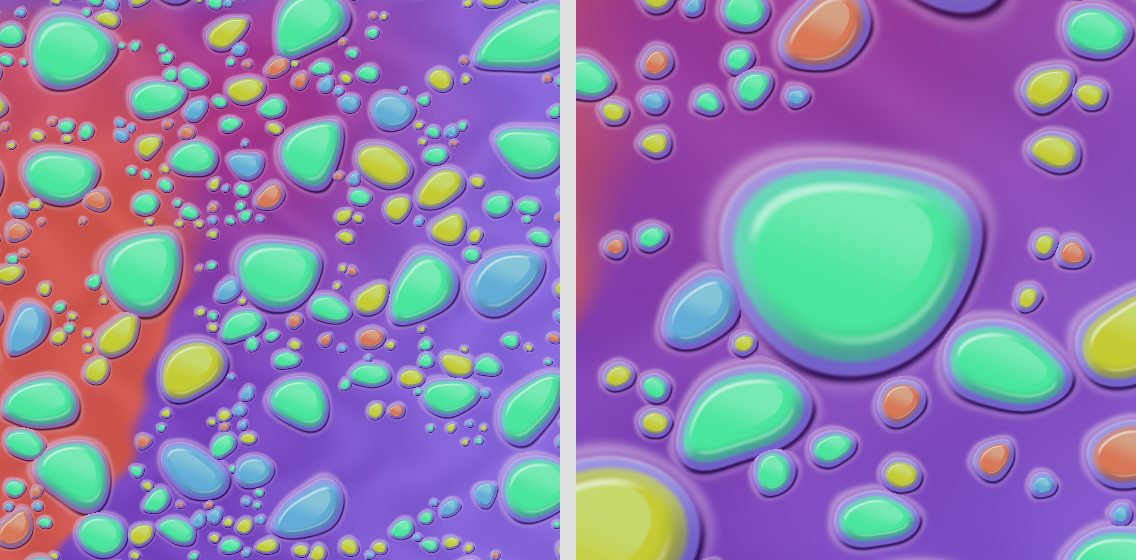
Left: the whole. Right: its middle third, enlarged.
Reproduce this pattern procedurally as a three.js fragment shader.

```glsl
varying vec2 vUv;

struct Drop {
  vec2 center;
  vec2 axes;
  float size, rim, angle, bend, taper, kind;
};

vec4 hash(vec2 cell, float seed) {
  float n = dot(cell, vec2(127.1, 311.7)) + seed * 74.7;
  return fract(sin(vec4(n, n + 19.3, n + 47.9, n + 83.1)) * 43758.55);
}

float gridCount(int layer) { return 4.9 * pow(1.64, float(layer)); }

// One drop per cell; coarse layers hold the big ones
Drop makeDrop(vec2 cell, int layer) {
  float level = float(layer);
  vec4 a = hash(cell, level + 1.0);
  vec4 b = hash(cell, level + 11.0);
  float present = step(a.z, layer == 4 ? 0.6 : 0.9);
  float stretch = 1.05 + (0.42 - 0.08 * level) * b.x;
  Drop o;
  o.center = (cell + 0.5 + 0.56 * (a.xy - 0.5)) / gridCount(layer);
  o.size = present * mix(0.68, 1.15, b.y) * (0.3 - 0.022 * level) / gridCount(layer);
  o.rim = 0.0024 + 0.13 * o.size;
  o.axes = max(o.size, 0.0001) * vec2(stretch, 1.0 / stretch);
  o.angle = 0.2 + 1.7 * (b.z - 0.5);
  o.bend = (0.55 - 0.1 * level) * (b.w - 0.5);
  o.taper = (0.62 - 0.1 * level) * (fract(b.w * 9.0) - 0.5);
  o.kind = a.w;
  return o;
}

// Approximate signed distance to a bent, tapered ellipse
float shape(Drop o, vec2 p) {
  vec2 q = p - o.center;
  float c = cos(o.angle), s = sin(o.angle);
  q = vec2(c * q.x + s * q.y, c * q.y - s * q.x);
  float along = clamp(q.x / o.axes.x, -1.2, 1.2);
  q.y = (q.y + o.bend * o.axes.y * (along * along - 0.4)) / (1.0 + o.taper * along);
  q += 0.05 * o.axes.y * sin(q.yx / o.axes.y * 2.3 + o.kind * 30.0);
  float k = length(q / o.axes);
  return k * (k - 1.0) / max(length(q / (o.axes * o.axes)), 0.001);
}

// True when a larger or higher-ranked drop already takes the place
bool blocked(Drop o, vec2 cell, int layer) {
  for (int j = 0; j < 5; j++) {
    if (j > layer) break;
    vec2 home = floor(o.center * gridCount(j));
    for (int i = 0; i < 9; i++) {
      vec2 other = home + vec2(mod(float(i), 3.0), floor(float(i) / 3.0)) - 1.0;
      Drop n = makeDrop(other, j);
      if (n.size == 0.0) continue;
      if (j == layer && (other == cell || n.kind <= o.kind)) continue;
      if (shape(n, o.center) < 1.08 * o.size + 0.08 * n.size + 0.003) return true;
    }
  }
  return false;
}

vec3 ground(vec2 p) {
  vec2 w = p + 0.012 * sin(p.yx * 23.0 + 2.0 * sin(p * 11.0)) + 0.005 * sin(p.yx * 61.0);
  vec3 color = mix(vec3(0.46, 0.27, 0.75), vec3(0.52, 0.4, 0.86), smoothstep(0.3, 0.95, w.x));
  vec2 m = (w - vec2(0.42, 0.82)) / vec2(0.31, 0.31);
  color = mix(color, vec3(0.66, 0.21, 0.54), exp(-dot(m, m)));
  float edge = 0.1 + 0.75 * w.y - 0.6 * w.y * w.y;
  float soft = mix(0.015, 0.13, smoothstep(0.45, 0.85, w.y));
  vec3 red = mix(vec3(0.81, 0.34, 0.31), vec3(0.78, 0.31, 0.42), smoothstep(0.6, 0.9, w.y));
  color = mix(color, red, smoothstep(soft, -soft, w.x - edge));
  color = mix(color, vec3(0.5, 0.33, 0.75), smoothstep(0.9, 1.02, w.y - 0.12 * w.x));
  return color + 0.02 * sin(w.x * 37.0 + 3.0 * sin(w.y * 21.0));
}

vec3 dropColor(float pick, float level) {
  if (pick < mix(0.68, 0.2, level)) return vec3(0.29, 0.9, 0.62);
  if (pick < mix(0.87, 0.55, level)) return vec3(0.77, 0.8, 0.2);
  if (pick < mix(1.0, 0.82, level)) return vec3(0.38, 0.68, 0.84);
  return vec3(0.85, 0.47, 0.34);
}

void main() {
  vec2 p = vUv;
  vec3 back = ground(p), color = back;
  float r = 4.0, level = 0.0;
  Drop o;

  // Find the surviving drop nearest in units of its own rim
  for (int layer = 0; layer < 5; layer++) {
    vec2 home = floor(p * gridCount(layer));
    for (int i = 0; i < 9; i++) {
      vec2 cell = home + vec2(mod(float(i), 3.0), floor(float(i) / 3.0)) - 1.0;
      Drop n = makeDrop(cell, layer);
      if (n.size == 0.0 || length(p - n.center) > 2.4 * n.size + 0.01) continue;
      float dist = shape(n, p) / n.rim;
      if (dist < r && !blocked(n, cell, layer)) {
        r = dist;
        o = n;
        level = float(layer) / 4.0;
      }
    }
  }

  if (r < 3.9) {
    float e = 0.0006, d = r * o.rim, t = d / o.size;
    vec2 slope = vec2(shape(o, p + vec2(e, 0.0)), shape(o, p + vec2(0.0, e))) - d;
    float lit = dot(slope / max(length(slope), 0.000001), vec2(-0.5, 0.866));
    vec2 v = (p - o.center) / o.size;
    vec3 base = dropColor(fract(o.kind * 7.0), level);

    // Pale halo, then a dark lower crease
    float halo = exp(-pow((r - 1.35) / 0.5, 2.0));
    color = mix(color, vec3(0.84, 0.74, 0.88), halo * (0.4 + 0.17 * lit));
    float crease = exp(-pow((r - 1.0) / 0.26, 2.0));
    color = mix(color, back * vec3(0.36, 0.2, 0.45), crease * smoothstep(0.0, -0.8, lit) * 0.9);

    // Translucent band between ground and body, with a bright upper line
    vec3 band = mix(vec3(0.43, 0.42, 0.82), vec3(0.66, 0.7, 0.94), smoothstep(-0.8, 0.6, lit));
    color = mix(color, mix(back, band, 0.72), smoothstep(1.0, 0.7, r));
    float line = exp(-pow((r - 0.85) / 0.17, 2.0)) * smoothstep(-0.1, 0.8, lit);
    color = mix(color, vec3(0.9, 0.82, 0.9), 0.42 * line);

    // Body with a reflected window, a streak and a lower glow
    vec3 body = base * (1.0 - 0.2 * smoothstep(-0.35, 0.0, t) * smoothstep(0.3, -0.8, lit));
    body = mix(body, band, 0.35 * smoothstep(-0.22, 0.0, t));
    float window = shape(o, p + vec2(0.08, -0.14) * o.size) / o.size;
    window = smoothstep(-0.27, -0.32, window) * smoothstep(-0.4, 0.5, v.y + 0.4 * v.x);
    body = mix(body, vec3(0.8, 0.94, 0.87), 0.34 * window);
    float streak = smoothstep(0.08, 0.0, abs(t + 0.14)) * smoothstep(0.45, 0.95, lit);
    float glow = smoothstep(0.07, 0.0, abs(t + 0.17)) * smoothstep(0.4, 1.0, -lit);
    body = mix(body, vec3(0.95, 0.98, 0.97), 0.6 * streak + 0.3 * glow);
    color = mix(color, body, smoothstep(0.4, -0.1, r));
  }
  gl_FragColor = vec4(color, 1.0);
}
```
